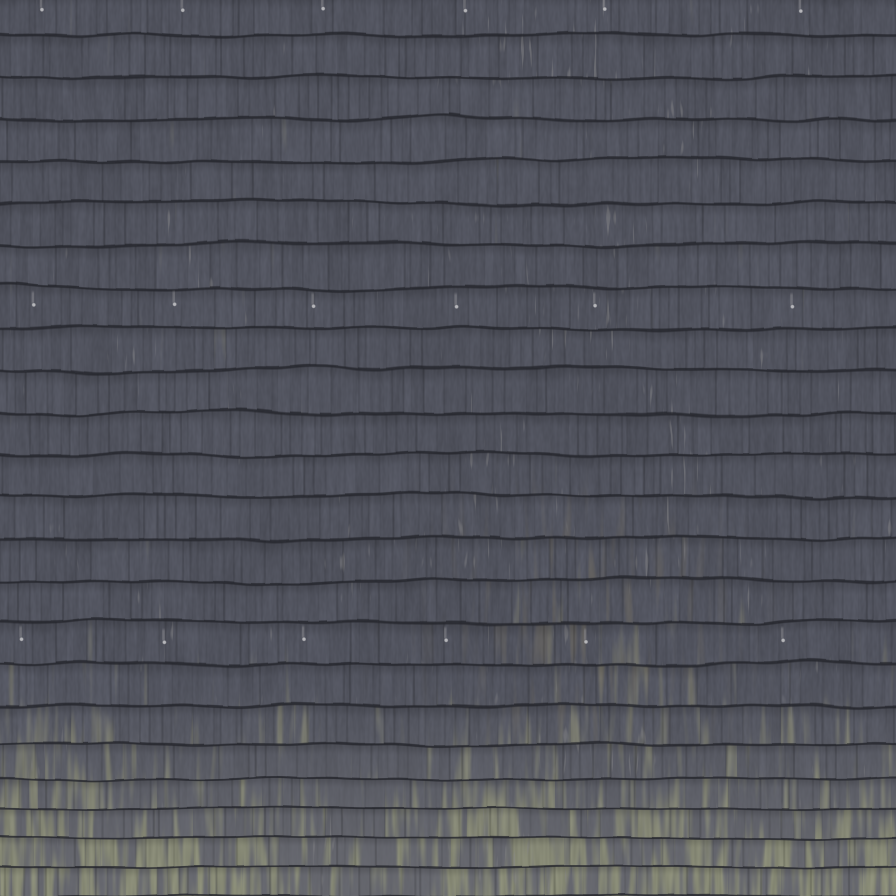
A three.js fragment shader for this texture:

```glsl
// Weathered slate-grey wooden shingle wall with nails and moss streaks rising from the foot.
varying vec2 vUv;

float hash(vec2 p) {
  vec3 q = fract(p.xyx * vec3(0.1031, 0.1030, 0.0973));
  q += dot(q, q.yzx + 33.33);
  return fract((q.x + q.y) * q.z);
}

vec2 gradient(vec2 cell) {
  float angle = 6.2832 * hash(cell);
  return vec2(cos(angle), sin(angle));
}

float gradientNoise(vec2 p) {
  vec2 i = floor(p), f = fract(p);
  vec2 w = f * f * f * (f * (f * 6.0 - 15.0) + 10.0);
  vec2 e = vec2(1.0, 0.0);
  float low = mix(dot(gradient(i), f), dot(gradient(i + e.xy), f - e.xy), w.x);
  float high = mix(dot(gradient(i + e.yx), f - e.yx), dot(gradient(i + e.xx), f - e.xx), w.x);
  return mix(low, high, w.y);
}

// Course number at a height: narrow courses at the foot, even ones above
float courseAt(float y) {
  float foot = min(y * 30.7, 4.0 + (y - 0.130) * 25.6);
  float wall = min(5.0 + (y - 0.169) * 23.3, 6.0 + (y - 0.212) * 21.37);
  return min(foot, wall);
}

// Three lines of six nails, the last one set further apart: x = head, y = streak
vec2 nails(vec2 p) {
  vec2 mask = vec2(0.0);
  for (int k = 0; k < 3; k++) {
    for (int i = 0; i < 6; i++) {
      float line = float(k), n = float(i);
      vec2 spot = vec2(0.026 + 0.010 * line + 0.1575 * n + 0.060 * step(4.5, n),
                       0.285 + 0.395 * line - 0.0215 * line * line);
      vec2 d = p - spot - 0.004 * (vec2(hash(vec2(n, line)), hash(vec2(line, n + 9.0))) - 0.5);
      mask.x = max(mask.x, 1.0 - smoothstep(0.0010, 0.0029, length(d)));
      float trail = 1.0 - smoothstep(0.0006, 0.0022, abs(d.x + 0.001));
      mask.y = max(mask.y, trail * (1.0 - smoothstep(0.004, 0.009, abs(d.y - 0.008))));
    }
  }
  return mask;
}

void main() {
  vec2 p = vUv;

  // Courses with gently wavering lower edges
  float waver = 0.008 * gradientNoise(vec2(p.x * 5.0, p.y * 13.0 + 3.7))
              + 0.004 * gradientNoise(vec2(p.x * 17.0, p.y * 18.0));
  float course = courseAt(p.y + waver * (0.4 + 0.6 * smoothstep(0.05, 0.25, p.y)));
  float row = floor(course);
  float rise = course - row;

  // Shingles of uneven width
  float across = p.x * 88.0 + row * 17.31;
  float cell = floor(across);
  float side = fract(across) - 0.2 - 0.6 * hash(vec2(cell, row + 40.0));
  vec2 shingle = vec2(cell + step(0.0, side), row + 70.0);
  float tone = hash(shingle);
  float seam = (1.0 - smoothstep(0.02, 0.18, abs(side))) * pow(hash(vec2(cell, row + 11.0)), 1.5);

  // Painted wood, grain and broad fading
  float grain = gradientNoise(vec2(p.x * 230.0, p.y * 26.0 + row * 5.7));
  float fine = gradientNoise(vec2(p.x * 400.0, p.y * 120.0));
  float patches = gradientNoise(p * vec2(5.0, 4.0) + 8.3);
  vec3 color = vec3(0.318, 0.327, 0.370);
  color *= 1.0 + 0.07 * (tone - 0.5) + 0.09 * grain + 0.05 * fine + 0.04 * patches;

  // Damp foot, with stains climbing highest right of centre
  float column = exp(-pow((p.x - 0.65) / 0.14, 2.0));
  float damp = 1.0 - smoothstep(0.0, 0.27, p.y);
  color = mix(color, vec3(0.455, 0.458, 0.475), 0.60 * damp);

  // Moss runs: dense at the foot, thinning to long faint streaks higher up
  float runs = gradientNoise(vec2(p.x * 120.0, p.y * 11.0 + row * 0.9))
             + 0.7 * gradientNoise(vec2(p.x * 46.0, p.y * 7.0 + row * 0.4))
             + 0.35 * (tone - 0.5);
  float reach = 1.0 - smoothstep(0.02, 0.36 + 0.16 * column, p.y);
  float bare = exp(-pow((p.x - 0.43) / 0.09, 2.0));
  float moss = smoothstep(0.0, 0.75, runs + 0.5 * patches + 0.92 * reach - 0.62 - 0.18 * bare);
  vec3 mossColor = mix(vec3(0.47, 0.47, 0.43), vec3(0.56, 0.57, 0.47), damp);
  color = mix(color, mossColor * (1.0 + 0.12 * grain), 0.85 * moss);

  // Ochre stains and pale scratches
  float stain = smoothstep(0.08, 0.5, gradientNoise(vec2(p.x * 100.0, p.y * 9.0 + row * 0.7)));
  float middle = smoothstep(0.12, 0.25, p.y) * (1.0 - smoothstep(0.34, 0.52, p.y));
  color = mix(color, vec3(0.44, 0.42, 0.38), 0.55 * stain * column * middle);
  float scratch = gradientNoise(vec2(p.x * 210.0, p.y * 28.0 + row * 7.9))
                + 0.4 * gradientNoise(p * vec2(14.0, 9.0) + 21.0) + 0.12 * column;
  color = mix(color, vec3(0.52, 0.52, 0.53), 0.50 * smoothstep(0.50, 0.75, scratch));

  // Seams, overlap shade and the thin dark line under each ragged edge
  color *= 1.0 - 0.16 * seam;
  color *= 1.0 - 0.13 * smoothstep(0.65, 1.0, rise);
  float ragged = 0.025 * hash(shingle + 5.0);
  float gap = max(1.0 - smoothstep(ragged, ragged + 0.045, rise), smoothstep(0.945, 0.995, rise));
  color = mix(color, vec3(0.140, 0.145, 0.170), 0.82 * gap);

  vec2 nail = nails(p);
  color = mix(color, vec3(0.55, 0.55, 0.57), 0.50 * nail.y);
  color = mix(color, vec3(0.78, 0.78, 0.79), 0.85 * nail.x);
  gl_FragColor = vec4(color, 1.0);
}
```
